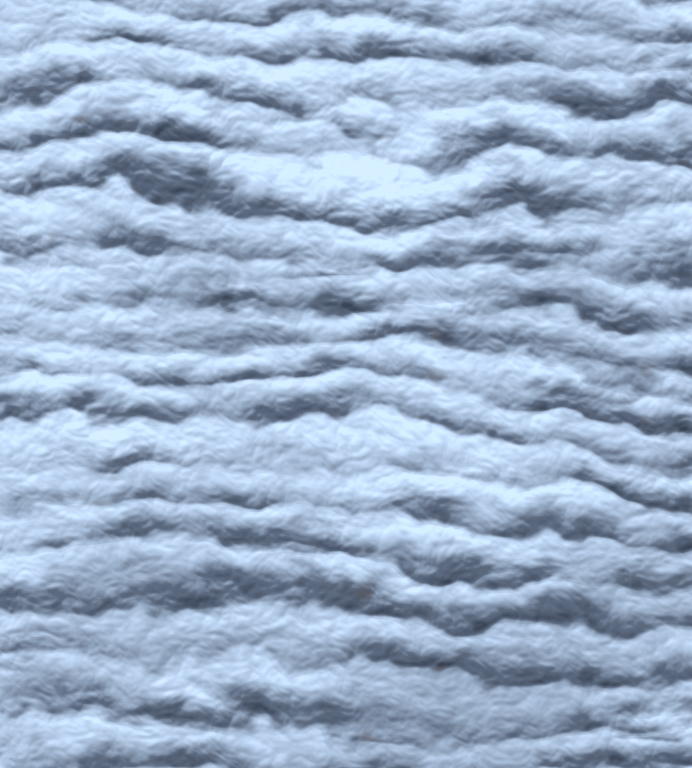
A Shadertoy shader for this texture:

```glsl
float gradientDot(vec2 cell, vec2 offset) {
    float angle = 6.2832 * fract(sin(dot(cell, vec2(127.1, 311.7))) * 43758.5);
    return dot(vec2(cos(angle), sin(angle)), offset);
}

float gradientNoise(vec2 p) {
    vec2 cell = floor(p), f = fract(p);
    vec2 u = f * f * f * (f * (f * 6.0 - 15.0) + 10.0);
    float low = mix(gradientDot(cell, f),
                    gradientDot(cell + vec2(1, 0), f - vec2(1, 0)), u.x);
    float high = mix(gradientDot(cell + vec2(0, 1), f - vec2(0, 1)),
                     gradientDot(cell + vec2(1, 1), f - vec2(1, 1)), u.x);
    return mix(low, high, u.y);
}

// Rough plaster height: smooth swells carrying creased, billowy lumps
float crustHeight(vec2 p) {
    p += 0.012 * vec2(gradientNoise(p * 14.0 + 4.0), gradientNoise(p * 14.0 + 31.0));
    vec2 q = p * vec2(12.0, 19.0);
    float height = gradientNoise(q), amplitude = 0.9;
    for (int i = 0; i < 3; i++) {
        q = mat2(1.5, 0.9, -0.9, 1.5) * q + 7.3;
        height += amplitude * abs(gradientNoise(q));
        amplitude *= 0.6;
    }
    return height;
}

// Stacked wavering ridges: x is the shaded underside, y the bright ledge
vec2 ridges(vec2 p, float rows, float seed) {
    float level = rows * p.y + 0.9 * p.x + seed
        + 1.1 * gradientNoise(p * vec2(2.2, 3.2) + seed)
        + 0.6 * gradientNoise(p * vec2(6.0, 8.0) + 11.0 + seed)
        + 0.32 * gradientNoise(p * vec2(15.0, 19.0) + 23.0 + seed)
        + 0.14 * gradientNoise(p * vec2(36.0, 42.0) + 37.0);
    float row = floor(level), f = fract(level);
    float broken = gradientNoise(vec2(p.x * 3.5 + row * 7.3, row * 3.7 + seed))
        + 0.7 * gradientNoise(vec2(p.x * 12.0 + row * 5.1, row * 2.3 + seed));
    float strength = 0.25 + 0.75 * smoothstep(-0.4, 0.4, broken);
    float lip = smoothstep(0.0, 0.16, f) * (1.0 - smoothstep(0.1, 0.78, f));
    float ledge = smoothstep(0.6, 0.92, f) * (1.0 - smoothstep(0.95, 1.0, f));
    return vec2(lip, ledge) * strength;
}

void mainImage(out vec4 fragColor, in vec2 fragCoord) {
    vec2 p = fragCoord / iResolution.y;
    float across = fragCoord.x / iResolution.x;

    // Main ridges, crossed by short scraps of narrower ones
    vec2 broad = ridges(p, 16.5, 0.5);
    vec2 narrow = ridges(p, 23.0, 5.3)
        * smoothstep(0.0, 0.3, gradientNoise(p * vec2(5.0, 9.0) + 71.0));
    float lip = min(broad.x + 0.6 * narrow.x, 1.2);
    float ledge = max(broad.y, narrow.y);
    float hollow = smoothstep(0.55, 0.05, p.y) * exp(-6.0 * pow(across - 0.58, 2.0));

    // Light falls from above and a little from the left
    float slope = crustHeight(p) - crustHeight(p + vec2(-0.0015, 0.005));
    float tone = 0.85 - 0.92 * lip * mix(0.7, 1.0, smoothstep(0.0, 0.3, across));
    tone += 0.16 * ledge - 0.2 * hollow;
    tone += slope * (0.5 + 0.55 * lip);
    tone += 0.28 * gradientNoise(p * vec2(3.0, 4.0) + 51.0);
    tone += 0.08 * gradientNoise(p * vec2(75.0, 100.0));

    // Small pits in the shaded faces
    float pit = smoothstep(0.15, 0.45, gradientNoise(p * vec2(32.0, 46.0) + 63.0));
    tone -= 0.4 * pit * lip;

    // Soft floor keeps the deepest shade bluish grey
    tone = mix(tone, 0.4 * tone + 0.06, smoothstep(0.2, 0.0, tone));
    vec3 shadow = vec3(0.32, 0.37, 0.45);
    vec3 whitewash = vec3(0.81, 0.91, 1.03);
    vec3 color = mix(shadow, whitewash, clamp(tone, -0.2, 1.06));

    // Rare flecks of bare earth
    float fleck = smoothstep(0.34, 0.52, gradientNoise(p * vec2(22.0, 42.0) + 81.0))
        * smoothstep(0.05, 0.3, gradientNoise(p * 5.0 + 93.0)) * lip;
    color = mix(color, vec3(0.36, 0.33, 0.34), 0.6 * min(fleck, 1.0));

    fragColor = vec4(clamp(color, 0.0, 1.0), 1.0);
}
```
